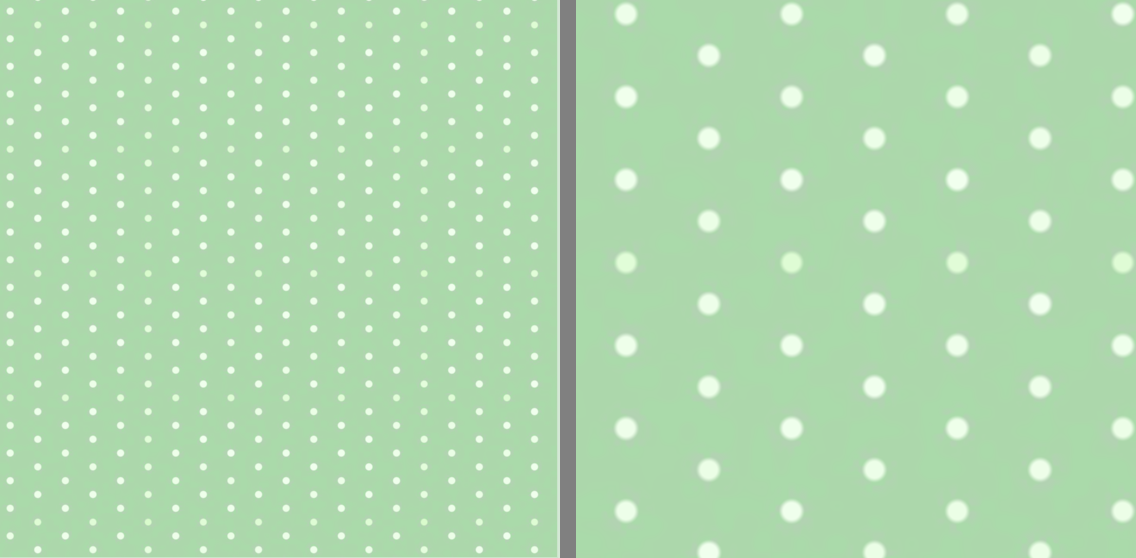
Left, the full canvas; right, a detail of the centre.
This pattern is drawn by a WebGL 2 fragment shader. Its source:

```glsl
#version 300 es
precision highp float;
// Pale dots in 20 staggered columns of 20 on a soft green ground.
// Each pixel finds its column, then the nearest dot in it; some dots are
// faded on a regular beat, and faint blotches of grey gather around dots.
uniform vec2 u_resolution;
out vec4 outColor;

const float COLUMNS = 20.0;
const vec2 PITCH = vec2(0.04928, 0.04932);   // in canvas widths
const vec2 FIRST_DOT = vec2(0.0182, 0.0199); // from the top left
const float DOT_RADIUS = 0.0064;

const vec3 GREEN = vec3(0.675, 0.845, 0.670);
const vec3 FRESH_GREEN = vec3(0.665, 0.855, 0.665);
const vec3 GREY_GREEN = vec3(0.700, 0.825, 0.700);
const vec3 DOT_WHITE = vec3(0.945, 1.0, 0.935);
const vec3 DOT_FADED = vec3(0.850, 0.985, 0.800);
const vec3 MARGIN = vec3(0.830, 0.910, 0.835);

float hash(vec2 p) {
  vec3 q = fract(vec3(p.xyx) * 0.1031);
  q += dot(q, q.yzx + 33.33);
  return fract((q.x + q.y) * q.z);
}

float valueNoise(vec2 p) {
  vec2 cell = floor(p);
  vec2 f = fract(p);
  f = f * f * (3.0 - 2.0 * f);
  float low = mix(hash(cell), hash(cell + vec2(1.0, 0.0)), f.x);
  float high = mix(hash(cell + vec2(0.0, 1.0)), hash(cell + vec2(1.0)), f.x);
  return mix(low, high, f.y);
}

// Column and row of the nearest dot; odd columns sit half a step lower
vec2 nearestDot(vec2 p) {
  vec2 grid = (p - FIRST_DOT) / PITCH;
  float column = clamp(floor(grid.x + 0.5), 0.0, COLUMNS - 1.0);
  float shift = 0.5 * mod(column, 2.0);
  return vec2(column, floor(grid.y - shift + 0.5) + shift);
}

// 0 for a clean dot, up to 1 for a faded one
float fading(vec2 id) {
  float beat = mod(floor(id.y * 2.0 + 0.5), 9.0);
  float rowFade = 1.0 - step(0.5, abs(beat - 1.0));
  float columnFade = 1.0 - step(0.5, abs(mod(id.x, 10.0) - 5.0));
  float wear = 0.25 * hash(id * 2.0 + 7.0);
  return min(1.0, 0.6 * rowFade + 0.4 * columnFade + wear);
}

// Ground with mild mottling, stronger close to a dot
vec3 groundColor(vec2 p, float dist) {
  float broad = valueNoise(p * 90.0);
  float fine = valueNoise(p * 260.0 + 40.0);
  float nearDot = 1.0 - smoothstep(0.008, 0.019, dist);
  vec3 color = mix(GREEN, FRESH_GREEN, smoothstep(0.45, 0.75, broad));
  return mix(color, GREY_GREEN, nearDot * smoothstep(0.3, 0.8, fine));
}

void main() {
  float pixel = 1.0 / u_resolution.x;
  vec2 p = vec2(gl_FragCoord.x, u_resolution.y - gl_FragCoord.y) * pixel;
  float bottom = u_resolution.y * pixel;

  vec2 id = nearestDot(p);
  float dist = length(p - FIRST_DOT - id * PITCH);
  float fade = fading(id);
  vec3 color = groundColor(p, dist);

  // Dots
  float radius = DOT_RADIUS - 0.0004 * fade;
  float soft = max(0.0018, 0.75 * pixel);
  float cover = 1.0 - smoothstep(radius - soft, radius + soft, dist);
  color = mix(color, mix(DOT_WHITE, DOT_FADED, fade), cover);

  // Thin pale margin on the right and along the bottom
  float right = smoothstep(0.9935, 0.9965, p.x);
  float base = smoothstep(bottom - 0.0025, bottom - 0.0005, p.y);
  color = mix(color, MARGIN, max(right, 0.8 * base));

  outColor = vec4(color, 1.0);
}
```
